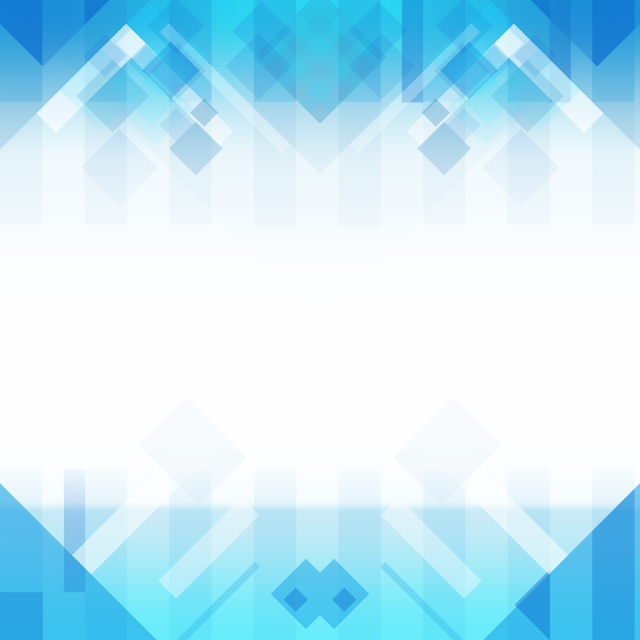
This background is drawn by a WebGL 2 fragment shader. Its source:

```glsl
#version 300 es
precision highp float;

uniform vec2 u_resolution;
out vec4 outColor;

const vec3 WHITE = vec3(0.995, 0.997, 1.0);
const vec3 PALE = vec3(0.76, 0.91, 0.96);
const vec3 CYAN = vec3(0.16, 0.89, 0.98);
const vec3 AQUA = vec3(0.35, 0.92, 0.98);
const vec3 SKY = vec3(0.10, 0.64, 0.90);
const vec3 BLUE = vec3(0.05, 0.43, 0.81);
const vec3 STEEL = vec3(0.20, 0.55, 0.76);

float hash(float n) {
  return fract(sin(n * 127.1) * 4375.85);
}

// Soft-edged rectangle between two corners
float box(vec2 p, vec2 lo, vec2 hi, float soft) {
  vec2 d = min(p - lo, hi - p);
  return smoothstep(-soft, soft, min(d.x, d.y));
}

float diamond(vec2 p, vec2 center, float radius, float soft) {
  vec2 d = abs(p - center);
  return smoothstep(-soft, soft, radius - d.x - d.y);
}

float above(float value, float edge, float soft) {
  return smoothstep(-soft, soft, value - edge);
}

// Repeated stripes filling the first half of each period
float stripes(float x, float period, float soft) {
  float d = 0.25 - abs(fract(x / period) - 0.25);
  d = max(d, 0.25 - abs(fract(x / period) - 1.25));
  return smoothstep(-soft, soft, d * period);
}

// Vertical fades with cooler corners
vec3 backdrop(vec2 m) {
  float side = smoothstep(0.08, 0.45, m.x);
  vec3 c = mix(WHITE, PALE, 0.22 * smoothstep(0.52, 0.78, m.y));
  c = mix(c, PALE, smoothstep(0.74, 0.86, m.y));
  c = mix(c, mix(CYAN, SKY, side), smoothstep(0.81, 0.99, m.y));
  float low = 1.0 - smoothstep(0.198, 0.218, m.y);
  float haze = 1.0 - smoothstep(0.19, 0.31, m.y);
  c = mix(c, PALE, 0.15 * haze);
  vec3 pool = mix(PALE, AQUA, 1.0 - smoothstep(0.0, 0.20, m.y));
  return mix(c, pool, 0.9 * low);
}

// Panes hanging from the upper edge; d holds diagonal coordinates
vec3 upperPanes(vec3 c, vec2 uv, vec2 m, vec2 d, float soft) {
  float fade = smoothstep(0.48, 0.96, m.y);
  float bars = stripes(uv.x, 0.1322, soft);

  // Vertical bars of two lengths
  c = mix(c, STEEL, 0.10 * fade * bars * above(m.y, 0.648, soft));
  c = mix(c, SKY, 0.25 * fade * bars * above(m.y, 0.841, soft));
  float slim = box(uv, vec2(0.628, 0.84), vec2(0.661, 1.1), soft)
             + box(uv, vec2(0.859, 0.84), vec2(0.892, 1.1), soft);
  c = mix(c, BLUE, 0.45 * slim * fade);

  // Nested central chevrons and lattice
  c = mix(c, STEEL, 0.12 * fade * above(d.y, 0.729, soft));
  c = mix(c, STEEL, 0.04 * fade * above(d.y, 0.50, soft));
  float heart = diamond(m, vec2(0.0, 0.911), 0.104, soft);
  c = mix(c, STEEL, 0.32 * heart);
  float lattice = stripes(d.x, 0.07, soft) + stripes(d.y, 0.07, soft);
  c = mix(c, CYAN, 0.14 * lattice * heart);

  // Corner wedges
  float corner = above(d.x, 1.266, soft);
  c = mix(c, STEEL, 0.28 * corner * fade);
  float wedge = above(d.y, 0.463, soft) * above(d.x, 1.329, soft);
  c = mix(c, BLUE, wedge * (0.30 + 0.40 * bars) * above(m.y, 0.89, soft));

  // Bright diagonal ribbons
  c = mix(c, WHITE, 0.65 * box(d, vec2(1.205, 0.38), vec2(1.266, 0.66), soft));
  c = mix(c, WHITE, 0.50 * box(d, vec2(0.93, 0.615), vec2(1.25, 0.66), soft));
  c = mix(c, WHITE, 0.28 * box(d, vec2(0.82, 0.70), vec2(1.20, 0.727), soft));

  // Larger blue diamonds on each side
  c = mix(c, BLUE, 0.40 * fade * diamond(m, vec2(0.233, 0.890), 0.045, soft));
  c = mix(c, STEEL, 0.38 * fade * diamond(m, vec2(0.194, 0.768), 0.042, soft));
  c = mix(c, STEEL, 0.40 * fade * diamond(m, vec2(0.181, 0.824), 0.022, soft));
  c = mix(c, STEEL, 0.25 * fade * diamond(m, vec2(0.324, 0.850), 0.057, soft));

  // Scattered diamonds, denser toward the edge
  for (float i = 1.0; i < 15.0; i++) {
    vec2 center = vec2(0.06 + 0.30 * hash(i), 1.0 - 0.30 * hash(i + 31.0));
    float radius = mix(0.02, 0.07, hash(i + 67.0));
    vec3 tint = mix(BLUE, CYAN, step(0.5, hash(i + 83.0)));
    c = mix(c, tint, 0.16 * fade * fade * diamond(m, center, radius, soft));
  }
  return c;
}

// Panes rising from the lower edge
vec3 lowerPanes(vec3 c, vec2 uv, vec2 m, vec2 d, float soft) {
  float fade = 1.0 - smoothstep(0.17, 0.30, m.y);
  float bars = stripes(uv.x, 0.1322, soft) * above(0.267, m.y, soft);
  float corner = above(-0.255, d.y, soft);
  c = mix(c, SKY, (0.10 + 0.06 * corner) * bars * fade);
  c = mix(c, SKY, 0.58 * corner);
  c = mix(c, BLUE, 0.30 * corner * bars * above(m.x, 0.40, soft) * above(uv.x, 0.5, soft));
  c = mix(c, BLUE, 0.30 * box(uv, vec2(-0.1), vec2(0.067, 0.075), soft));
  c = mix(c, BLUE, 0.28 * fade * box(uv, vec2(0.10, 0.075), vec2(0.133, 0.267), soft));
  c = mix(c, BLUE, 0.45 * bars * diamond(uv, vec2(0.859, 0.055), 0.055, soft));

  // Slanted pale ribbons
  c = mix(c, WHITE, 0.55 * box(d, vec2(0.46, -0.255), vec2(0.52, 0.12), soft));
  c = mix(c, WHITE, 0.40 * box(d, vec2(0.29, -0.16), vec2(0.345, 0.10), soft));
  c = mix(c, STEEL, 0.04 * box(d, vec2(0.40, 0.02), vec2(0.59, 0.17), soft));
  c = mix(c, SKY, 0.25 * box(d, vec2(0.208, -0.24), vec2(0.224, 0.02), soft));

  // Central cluster
  c = mix(c, SKY, 0.50 * diamond(m, vec2(0.022, 0.072), 0.055, soft));
  c = mix(c, BLUE, 0.40 * diamond(m, vec2(0.038, 0.063), 0.019, soft));
  return c;
}

void main() {
  vec2 uv = gl_FragCoord.xy / u_resolution;
  float soft = 0.8 / min(u_resolution.x, u_resolution.y);
  vec2 mirrored = vec2(abs(uv.x - 0.5), uv.y);
  vec2 diagonal = vec2(mirrored.y + mirrored.x, mirrored.y - mirrored.x);
  vec3 color = backdrop(mirrored);
  color = upperPanes(color, uv, mirrored, diagonal, soft);
  color = lowerPanes(color, uv, mirrored, diagonal, soft);
  outColor = vec4(color, 1.0);
}
```
